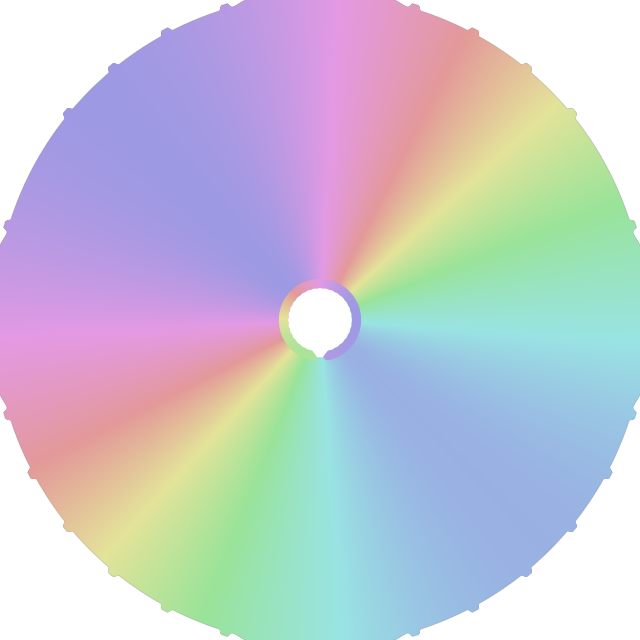
This background is drawn by a WebGL 2 fragment shader. Its source:

```glsl
#version 300 es
precision highp float;
// Pastel conic rainbow disc with a toothed rim and a small open ring around a white hub.

uniform vec2 u_resolution;
out vec4 outColor;

const float PI = 3.14159265;

// Colour
const vec3 PAPER = vec3(1.0);
const vec3 OUTLINE = vec3(0.45);
const float OUTLINE_STRENGTH = 0.35;
const float TONE_LOW = 0.6;
const float TONE_HIGH = 0.89;
const float HUE_MIDDLE = 52.5;       // degrees
const float HUE_SWING = 168.5;
const float RING_HUE_START = -116.0;
const float RING_HUE_RANGE = 222.0;

// Disc and teeth, in canvas units
const float DISC_RADIUS = 0.508;
const float TOOTH_COUNT = 32.0;
const float TOOTH_HEIGHT = 0.0072;
const float TOOTH_BASE = 0.0111;     // half widths
const float TOOTH_TOP = 0.0046;
const float GAP_INDEX = 2.0;         // upper tooth left out on both sides
const float AXIS_FLARE = 0.0055;

// Hub and ring
const float HUB_RADIUS = 0.0495;
const float HUB_RIPPLE = 0.0003;
const float RING_RADIUS = 0.0569;
const float RING_HALF_WIDTH = 0.0074;
const float RING_OPENING = 0.218;    // half angle, radians
const float NOTCH_DEPTH = 0.0582;
const float NOTCH_TIP = 0.0043;
const float NOTCH_SLOPE = 0.75;

vec3 pastel(float hueDegrees) {
    vec3 wheel = abs(mod(hueDegrees / 60.0 + vec3(0.0, 4.0, 2.0), 6.0) - 3.0) - 1.0;
    return mix(vec3(TONE_LOW), vec3(TONE_HIGH), clamp(wheel, 0.0, 1.0));
}

float coverage(float dist, float pixel) {
    return clamp(0.5 - dist / pixel, 0.0, 1.0);
}

// Disc edge with teeth, slightly wider beside the axes
float discDistance(vec2 p, float angle) {
    float pitch = 2.0 * PI / TOOTH_COUNT;
    float folded = atan(p.y, abs(p.x));
    float index = floor(folded / pitch);
    float arc = abs(folded - (index + 0.5) * pitch) * DISC_RADIUS;
    float tooth = 1.0 - smoothstep(TOOTH_TOP, TOOTH_BASE, arc);
    tooth *= step(0.5, abs(index - GAP_INDEX));
    float axisAngle = abs(mod(angle + PI / 4.0, PI / 2.0) - PI / 4.0);
    float flare = AXIS_FLARE * (1.0 - smoothstep(0.225, 0.274, axisAngle));
    return length(p) - DISC_RADIUS - max(TOOTH_HEIGHT * tooth, flare);
}

// Open ring with round ends, the opening pointing down
float ringDistance(vec2 p) {
    vec2 q = vec2(abs(p.x), p.y);
    vec2 cap = RING_RADIUS * vec2(sin(RING_OPENING), -cos(RING_OPENING));
    bool inOpening = atan(q.x, -q.y) < RING_OPENING;
    float dist = inOpening ? length(q - cap) : abs(length(q) - RING_RADIUS);
    return dist - RING_HALF_WIDTH;
}

// Round hub joined to a tapered notch below it
float hubDistance(vec2 p, float angle) {
    float circle = length(p) - HUB_RADIUS - HUB_RIPPLE * cos(angle * TOOTH_COUNT);
    float side = abs(p.x) - NOTCH_TIP - NOTCH_SLOPE * (p.y + NOTCH_DEPTH);
    float notch = max(max(side * 0.8, -p.y - NOTCH_DEPTH), p.y);
    return min(circle, notch);
}

float ringHue(float angle) {
    float turn = mod(angle + PI / 2.0, 2.0 * PI) - PI / 2.0 - radians(10.0);
    float phase = turn * (turn > 0.0 ? 0.75 : 0.35);
    return RING_HUE_START + RING_HUE_RANGE * (0.5 - 0.5 * cos(phase));
}

void main() {
    float side = min(u_resolution.x, u_resolution.y);
    vec2 p = (gl_FragCoord.xy - 0.5 * u_resolution) / side;
    float pixel = 1.0 / side;
    float angle = atan(p.y, p.x);

    // Conic sweep, mirrored about the falling diagonal
    vec3 sweep = pastel(HUE_MIDDLE + HUE_SWING * cos(angle + PI / 4.0));
    float disc = discDistance(p, angle);
    float rim = coverage(abs(disc) - 0.0006, pixel);
    vec3 color = mix(PAPER, sweep, coverage(disc, pixel));
    color = mix(color, OUTLINE, OUTLINE_STRENGTH * rim);

    // Ring, then the hub above it
    color = mix(color, pastel(ringHue(angle)), coverage(ringDistance(p), pixel));
    color = mix(color, PAPER, coverage(hubDistance(p, angle), pixel));

    outColor = vec4(color, 1.0);
}
```
